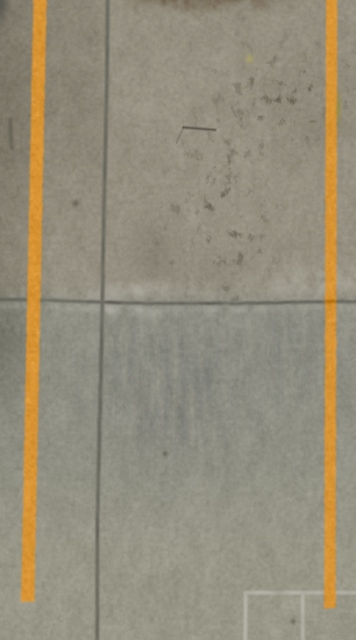
A Shadertoy shader for this texture:

```glsl
// Weathered concrete seen from above: two orange bay stripes, two slab joints,
// a faint white corner marking. Gradient noise layers make stains and grain;
// segments and soft blobs place the details. Canvas height is one unit.
#define ORANGE vec3(0.86, 0.58, 0.19)
#define WARM_SLAB vec3(0.585, 0.565, 0.505)
#define COOL_SLAB vec3(0.565, 0.565, 0.52)
#define PALE_SLAB vec3(0.595, 0.59, 0.53)
#define JOINT_COLOR vec3(0.36, 0.355, 0.32)
#define CHALK vec3(0.71, 0.70, 0.66)
#define GRAIN 0.042
#define STAIN 0.10
#define EDGE_WEAR 0.0012

vec2 hashGradient(vec2 cell) {
    vec3 q = fract(cell.xyx * vec3(0.1031, 0.1030, 0.0973));
    q += dot(q, q.yzx + 33.33);
    return fract((q.xx + q.yz) * q.zy) * 2.0 - 1.0;
}

float gradientNoise(vec2 p) {
    vec2 i = floor(p), f = fract(p);
    vec2 u = f * f * (3.0 - 2.0 * f);
    vec2 e = vec2(0.0, 1.0);
    float low = mix(dot(hashGradient(i), f), dot(hashGradient(i + e.yx), f - e.yx), u.x);
    float high = mix(dot(hashGradient(i + e.xy), f - e.xy), dot(hashGradient(i + e.yy), f - e.yy), u.x);
    return mix(low, high, u.y);
}

float fbm(vec2 p) {
    float sum = 0.0, amp = 0.6;
    for (int i = 0; i < 4; i++) {
        sum += amp * gradientNoise(p);
        p = mat2(1.6, 1.2, -1.2, 1.6) * p + 7.3;
        amp *= 0.5;
    }
    return sum;
}

float segmentDistance(vec2 p, vec2 a, vec2 b) {
    vec2 d = b - a;
    return length(p - a - d * clamp(dot(p - a, d) / dot(d, d), 0.0, 1.0));
}

float blob(vec2 p, vec2 center, vec2 radius) {
    vec2 d = (p - center) / radius;
    return exp(-dot(d, d));
}

// Soft-edged stroke around a distance
float stroke(float d, float halfWidth, float soft) {
    return 1.0 - smoothstep(halfWidth - soft, halfWidth + soft, d);
}

// Near-vertical painted stripe with a square lower end
float stripe(vec2 p, float xBottom, float xTop, float yEnd, float halfWidth, float soft) {
    float side = abs(p.x - mix(xBottom, xTop, p.y)) - halfWidth;
    return stroke(max(side, yEnd - p.y), 0.0, soft);
}

void mainImage(out vec4 fragColor, in vec2 fragCoord) {
    vec2 p = fragCoord / iResolution.y;
    float aa = 0.8 / iResolution.y;
    float broad = fbm(p * 9.0 + 3.0);
    float mottled = fbm(p * vec2(38.0, 27.0));
    float streaks = fbm(p * vec2(75.0, 11.0) + 11.0);
    float fine = gradientNoise(p * 125.0) + 0.7 * gradientNoise(p * 230.0 + 5.0);
    float jointY = mix(0.532, 0.526, smoothstep(0.0, 0.25, p.x)) + 0.003 * smoothstep(0.35, 0.55, p.x);
    jointY += 0.0015 * gradientNoise(vec2(p.x * 45.0, 2.0));

    // Slab tones
    vec3 col = mix(PALE_SLAB, COOL_SLAB, smoothstep(0.08, 0.36, p.y));
    col = mix(col, WARM_SLAB, smoothstep(-0.012, 0.03, p.y - jointY));
    float leftBay = 1.0 - smoothstep(0.14, 0.18, p.x);
    col -= 0.045 * leftBay * smoothstep(0.55, 0.85, p.y);
    col -= 0.06 * blob(p, vec2(0.0, 0.78), vec2(0.055, 0.30));
    col -= 0.08 * blob(p, vec2(0.0, 0.47), vec2(0.05, 0.10));
    col -= 0.03 * blob(p, vec2(0.49, 0.84), vec2(0.07, 0.12));
    col += STAIN * (0.3 * broad + 0.6 * mottled) + GRAIN * fine;

    // Rubbed streaks below the joint and dark smears above it
    float rubbed = blob(p, vec2(0.26, 0.40), vec2(0.12, 0.14)) + 0.7 * blob(p, vec2(0.46, 0.45), vec2(0.09, 0.08));
    col -= rubbed * vec3(0.034, 0.032, 0.023) * (1.0 + 3.5 * streaks);
    float smear = blob(p, vec2(0.24, 0.61), vec2(0.035, 0.05)) + 0.6 * blob(p, vec2(0.36, 0.58), vec2(0.06, 0.03));
    col -= 0.045 * smear * (1.0 + 3.0 * mottled);

    // Scattered dark flecks
    float fleckArea = blob(p, vec2(0.345, 0.67), vec2(0.07, 0.12)) + blob(p, vec2(0.45, 0.85), vec2(0.09, 0.07));
    float flecks = smoothstep(0.06, 0.34, fbm(p * vec2(60.0, 48.0) + 21.0));
    col -= 0.15 * flecks * min(fleckArea + 0.12, 1.0);

    // Brown litter along the top edge
    float litter = smoothstep(0.975, 1.015, p.y + 0.05 * mottled) * smoothstep(0.17, 0.26, p.x) * (1.0 - smoothstep(0.34, 0.5, p.x));
    col = mix(col, vec3(0.36, 0.28, 0.19), 0.7 * litter);
    col = mix(col, vec3(0.25), 0.6 * blob(p, vec2(0.0, 1.0), vec2(0.012, 0.035)));

    // Pale scuffs around the horizontal joint
    float scuff = blob(p, vec2(0.23, 0.548), vec2(0.07, 0.012)) + blob(p, vec2(0.49, 0.562), vec2(0.09, 0.022));
    scuff += 0.8 * blob(p, vec2(0.20, 0.512), vec2(0.06, 0.01)) + 0.6 * blob(p, vec2(0.08, 0.535), vec2(0.08, 0.012));
    scuff += 0.5 * exp(-pow((p.y - jointY + 0.01) / 0.005, 2.0));
    col = mix(col, CHALK, clamp(scuff * (0.4 + 1.6 * mottled), 0.0, 0.65));

    // Slab joints
    float jointX = mix(0.152, 0.160, smoothstep(0.12, 0.58, p.y)) + 0.008 * smoothstep(0.48, 1.0, p.y);
    jointX += 0.001 * gradientNoise(vec2(p.y * 40.0, 6.0));
    float across = stroke(abs(p.y - jointY), 0.0024, aa + 0.002);
    float along = stroke(abs(p.x - jointX), 0.0029, aa + 0.002);
    col = mix(col, JOINT_COLOR, max(across * (0.75 + 0.8 * mottled), along * (0.72 + 0.5 * mottled)));

    // Twig, its faint tail, a short left scrape and small spots
    float twig = stroke(segmentDistance(p, vec2(0.287, 0.801), vec2(0.336, 0.797)), 0.0018, aa + 0.001);
    float tail = stroke(segmentDistance(p, vec2(0.286, 0.8), vec2(0.276, 0.777)), 0.001, aa + 0.001);
    float scrape = stroke(segmentDistance(p, vec2(0.016, 0.813), vec2(0.018, 0.77)), 0.003, aa + 0.003);
    float spots = blob(p, vec2(0.118, 0.682), vec2(0.005)) + blob(p, vec2(0.258, 0.291), vec2(0.004)) + blob(p, vec2(0.458, 0.029), vec2(0.004));
    col = mix(col, vec3(0.31, 0.29, 0.26), clamp(0.8 * twig + 0.4 * tail + 0.5 * scrape + 0.5 * spots, 0.0, 0.9));
    col = mix(col, vec3(0.7, 0.66, 0.35), 0.6 * blob(p, vec2(0.39, 0.908), vec2(0.006)));

    // White corner marking
    float corner = segmentDistance(p, vec2(0.384, 0.074), vec2(0.6, 0.074));
    corner = min(corner, segmentDistance(p, vec2(0.384, 0.074), vec2(0.383, 0.0)));
    corner = min(corner, segmentDistance(p, vec2(0.473, 0.074), vec2(0.473, 0.0)));
    col = mix(col, CHALK, stroke(corner, 0.003, aa + 0.0015) * clamp(0.8 + mottled, 0.3, 0.95));

    // Orange stripes with slightly worn edges
    vec2 worn = p + EDGE_WEAR * gradientNoise(p * 70.0);
    float paint = stripe(worn, 0.042, 0.0625, 0.06, 0.0103, aa + 0.0016);
    paint = max(paint, stripe(worn, 0.5153, 0.5182, 0.05, 0.0087, aa + 0.0016));
    vec3 paintColor = ORANGE + 0.05 * fine + 0.06 * mottled - 0.14 * across * step(0.3, p.x);
    col = mix(col, paintColor, paint * 0.96);
    col = mix(col, vec3(0.58, 0.53, 0.12), 0.5 * blob(p, vec2(0.529, 0.832), vec2(0.004, 0.022)));

    fragColor = vec4(clamp(col, 0.0, 1.0), 1.0);
}
```
